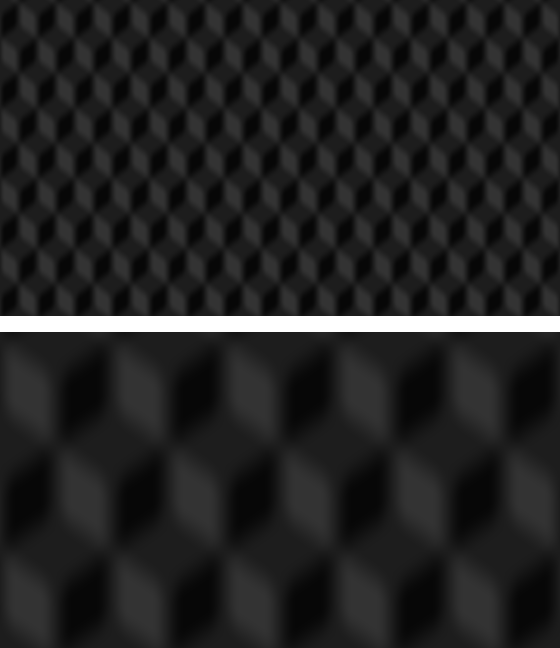
Top, the full canvas; bottom, a detail of the centre.
Reproduce this pattern procedurally as a Shadertoy shader.

```glsl
// Soft-edged dark tumbling cubes in staggered rows.
#define COLUMNS 15.0
#define ROWS 9.0
#define ROW_SHIFT 0.083
#define TOP_RISE 0.365
#define SEAM_SOFTNESS 0.15
#define SLANT_SOFTNESS 0.19
#define TOP_COLOR vec3(0.112)
#define LIGHT_COLOR vec3(0.200)
#define DARK_COLOR vec3(0.028)

float softStep(float d, float width) {
    return smoothstep(-width, width, d);
}

// Signed side coverage of one row: positive is the lit left, negative the dark right.
float sideFaces(vec2 p, float row) {
    float u = fract(p.x - 0.5 * mod(row, 2.0) + 0.5) - 0.5;
    float v = p.y - row;
    float slant = 2.0 * TOP_RISE * abs(u);

    // Slanted lower and upper borders of the two side faces
    float cover = softStep(v - slant, SLANT_SOFTNESS)
                * softStep(1.0 - TOP_RISE + slant - v, SLANT_SOFTNESS);

    // Vertical seams at the cube's middle and outer edges
    float seam = (0.25 - abs(abs(u) - 0.25)) * sign(u);
    return cover * (1.0 - 2.0 * softStep(seam, SEAM_SOFTNESS));
}

void mainImage(out vec4 fragColor, in vec2 fragCoord) {
    vec2 p = fragCoord / iResolution.xy * vec2(COLUMNS, ROWS);
    p.y += ROW_SHIFT;

    // Neighbouring rows are summed so soft edges flow across row borders
    float side = 0.0;
    for (int i = -1; i <= 1; i++) {
        side += sideFaces(p, floor(p.y) + float(i));
    }

    // Top faces form the base tone between the lit and dark sides
    vec3 color = mix(TOP_COLOR, LIGHT_COLOR, clamp(side, 0.0, 1.0));
    color = mix(color, DARK_COLOR, clamp(-side, 0.0, 1.0));
    fragColor = vec4(color, 1.0);
}
```
